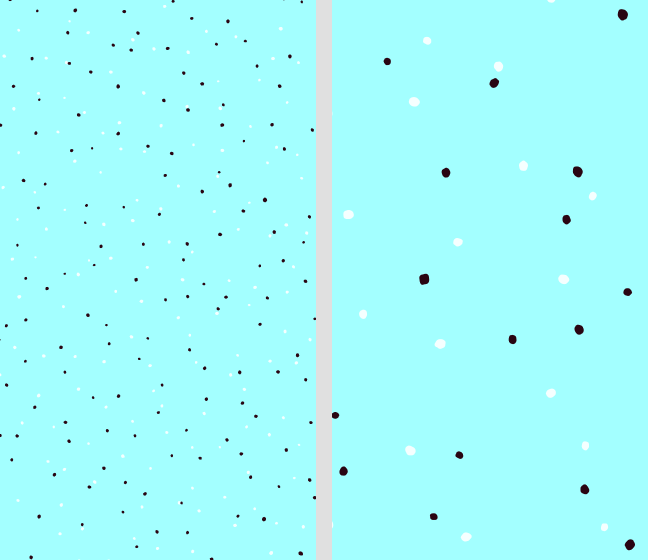
Left, the full canvas; right, a detail of the centre.
This pattern is drawn by a WebGL 1 fragment shader. Its source:

```glsl
precision highp float;
// Sparse hand-drawn dots, dark and white, scattered over pale aqua.

uniform vec2 u_resolution;

const vec3 AQUA = vec3(0.64, 1.0, 1.0);
const vec3 DARK_PLUM = vec3(0.16, 0.02, 0.07);
const vec3 SOFT_WHITE = vec3(0.96, 1.0, 1.0);
const float CELLS_PER_HEIGHT = 15.8;

vec2 hash2(vec2 p) {
  vec2 q = vec2(dot(p, vec2(127.1, 311.7)), dot(p, vec2(269.5, 183.3)));
  return fract(sin(q) * 43758.545);
}

// Gradient noise, roughly -0.7 to 0.7
float cornerSlope(vec2 corner, vec2 offset) {
  return dot(hash2(corner) * 2.0 - 1.0, offset);
}

float gradientNoise(vec2 p) {
  vec2 i = floor(p);
  vec2 f = p - i;
  vec2 u = f * f * f * (f * (f * 6.0 - 15.0) + 10.0);
  vec2 e = vec2(1.0, 0.0);
  float low = mix(cornerSlope(i, f), cornerSlope(i + e.xy, f - e.xy), u.x);
  float high = mix(cornerSlope(i + e.yx, f - e.yx), cornerSlope(i + e.xx, f - e.xx), u.x);
  return mix(low, high, u.y);
}

vec2 rotate(vec2 p, float angle) {
  float c = cos(angle);
  float s = sin(angle);
  return vec2(c * p.x - s * p.y, s * p.x + c * p.y);
}

// Signed distance to a slightly oval blob with an uneven outline
float blobDistance(vec2 p, float radius, float angle, vec2 seed) {
  p = rotate(p, angle) * vec2(0.93, 1.07);
  float reach = length(p);
  vec2 direction = p / max(reach, 0.0001);
  float wobble = gradientNoise(direction * 1.1 + seed * 37.0);
  return reach - radius * (1.0 + 0.22 * wobble);
}

// Coverage of one dot per cell; jitter keeps each dot inside its cell
float dotLayer(vec2 p, float seed, vec2 radii, float largeBonus, float pixel) {
  vec2 cell = floor(p);
  vec2 place = hash2(cell + seed);
  vec2 shape = hash2(cell + seed + 51.3);
  vec2 extra = hash2(cell + seed + 93.7);
  vec2 center = 0.5 + (place - 0.5) * 0.74;
  float radius = mix(radii.x, radii.y, sqrt(shape.x)) + largeBonus * pow(extra.x, 12.0);
  float d = blobDistance(p - cell - center, radius, shape.y * 6.2832, place);
  float present = step(extra.y, 0.97);
  return present * clamp(0.5 - d / pixel, 0.0, 1.0);
}

void main() {
  vec2 p = gl_FragCoord.xy / u_resolution.y * CELLS_PER_HEIGHT;
  float pixel = CELLS_PER_HEIGHT / u_resolution.y;

  // Tilted grid hides rows; the white layer sits half a cell off the dark one
  vec2 grid = rotate(p, 0.37);
  float white = dotLayer(grid + 0.5, 17.0, vec2(0.027, 0.048), 0.012, pixel);
  float dark = dotLayer(grid, 5.0, vec2(0.029, 0.05), 0.018, pixel);

  vec3 color = mix(AQUA, SOFT_WHITE, white);
  color = mix(color, DARK_PLUM, dark);
  gl_FragColor = vec4(color, 1.0);
}
```
